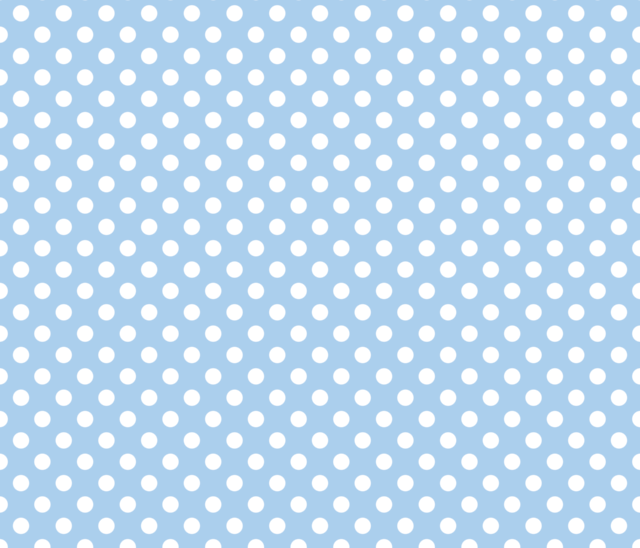
A Shadertoy shader for this pattern:

```glsl
const float REPEATS_ACROSS = 14.985;   // lattice cells over the canvas width
const float DOT_RADIUS = 0.191;        // in cells
const float EDGE_SOFTNESS = 0.022;     // half width of the dot edge, in cells
const float TOP_MARGIN = 0.312;        // top edge to first full row, in cells
const vec3 GROUND_BLUE = vec3(0.672, 0.810, 0.930);
const vec3 DOT_WHITE = vec3(1.0);

// Distance to the nearest point of a unit square lattice
float latticeDistance(vec2 p) {
    return length(fract(p + 0.5) - 0.5);
}

// Signed distance to dots at the corners and centres of unit cells
float polkaDistance(vec2 p) {
    return min(latticeDistance(p), latticeDistance(p + 0.5)) - DOT_RADIUS;
}

void mainImage(out vec4 fragColor, in vec2 fragCoord) {
    // Cell units, anchored at the top centre of the canvas
    float cellsPerPixel = REPEATS_ACROSS / iResolution.x;
    vec2 topCentre = vec2(0.5 * iResolution.x, iResolution.y);
    vec2 cell = (fragCoord - topCentre) * cellsPerPixel;
    cell.y += TOP_MARGIN;

    // Soft-edged dots over the ground
    float edge = max(EDGE_SOFTNESS, 0.6 * cellsPerPixel);
    float dots = 1.0 - smoothstep(-edge, edge, polkaDistance(cell));
    fragColor = vec4(mix(GROUND_BLUE, DOT_WHITE, dots), 1.0);
}
```
